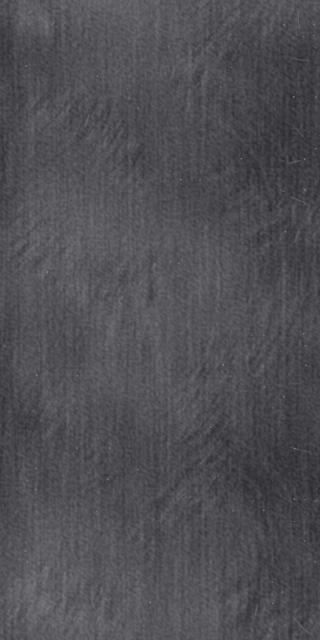
Give the GLSL for this texture, as a WebGL 2 fragment shader.

```glsl
#version 300 es
precision highp float;

uniform vec2 u_resolution;
out vec4 fragColor;

const float TAU = 6.28319;
const vec3 SLATE = vec3(0.313, 0.313, 0.331);   // mean board colour
const vec3 CHALK = vec3(0.62, 0.63, 0.65);      // scratches and specks
const float WIPE_PERIOD = 1.04;                 // spacing of the pale bands
const float WIPE_CENTRE = 1.20;
const float WIPE_DEPTH = 0.027;
const float EDGE_DEPTH = 0.070;
const float CLOUD_DEPTH = 0.070;
const float SMEAR_DEPTH = 0.075;
const float ARC_DEPTH = 0.055;
const float STREAK_DEPTH = 0.050;
const float WEAVE_DEPTH = 0.068;
const vec2 ARC_CENTRE = vec2(0.52, 1.22);
const float STROKE_ANGLE = 0.98;                // slant of the hand strokes

vec2 hash2(vec2 p) {
    vec3 q = fract(p.xyx * vec3(0.1031, 0.1030, 0.0973));
    q += dot(q, q.yzx + 33.33);
    return fract((q.xx + q.yz) * q.zy);
}

vec2 gradientAt(vec2 cell) {
    float a = TAU * hash2(cell).x;
    return vec2(cos(a), sin(a));
}

float gradientNoise(vec2 p) {
    vec2 i = floor(p), f = p - i;
    vec2 s = f * f * f * (f * (f * 6.0 - 15.0) + 10.0);
    vec2 e = vec2(1.0, 0.0);
    float low = mix(dot(gradientAt(i), f), dot(gradientAt(i + e), f - e), s.x);
    float high = mix(dot(gradientAt(i + e.yx), f - e.yx),
                     dot(gradientAt(i + 1.0), f - 1.0), s.x);
    return mix(low, high, s.y);
}

float fbm(vec2 p) {
    float sum = 0.0, amp = 0.6;
    for (int i = 0; i < 5; i++) {
        sum += amp * gradientNoise(p);
        p = mat2(0.8, 0.6, -0.6, 0.8) * p * 2.03 + 17.3;
        amp *= 0.58;
    }
    return sum;
}

// Coordinates across and along a given direction
vec2 acrossAlong(vec2 p, float angle) {
    vec2 d = vec2(cos(angle), sin(angle));
    return vec2(dot(p, vec2(-d.y, d.x)), dot(p, d));
}

// One short, soft line per chosen grid cell
float scratches(vec2 p, float cells, float density, float reach, float spread, float seed) {
    vec2 g = p * cells, cell = floor(g);
    vec2 place = hash2(cell + seed), kind = hash2(cell + seed + 57.0);
    float angle = STROKE_ANGLE + (kind.y - 0.5) * spread;
    vec2 q = acrossAlong(g - cell - 0.5 - (place - 0.5) * 0.3, angle);
    q.x += 0.5 * q.y * q.y * (place.y - 0.5);
    q.y -= clamp(q.y, -reach * place.x, reach * place.x);
    float pixel = 1.0 / u_resolution.x;
    float line = 1.0 - smoothstep(0.0, 0.0012 + pixel, length(q) / cells);
    return line * step(kind.x, density) * mix(0.35, 1.0, place.y);
}

void main() {
    vec2 p = gl_FragCoord.xy / u_resolution.x;
    float cloud = fbm(p * 3.2 + 4.0);

    // Broad wiped bands and dark sides
    float phase = p.y - WIPE_CENTRE + 0.18 * p.x + 0.12 * gradientNoise(p * 2.3);
    float tone = WIPE_DEPTH * cos(TAU * phase / WIPE_PERIOD);
    tone += 0.018 - EDGE_DEPTH * smoothstep(0.45, 1.02, p.x);
    tone -= 0.045 * (1.0 - smoothstep(0.0, 0.10, p.x));
    tone += 0.025 * smoothstep(1.85, 1.98, p.y);
    tone += CLOUD_DEPTH * cloud;

    // Slanted smears, gathered in patches
    vec2 slant = acrossAlong(p, STROKE_ANGLE + 0.3 * gradientNoise(p * 1.5));
    float patches = smoothstep(-0.15, 0.35, gradientNoise(p * 4.0 + 31.0));
    float smear = gradientNoise(slant * vec2(38.0, 9.0))
                + 0.6 * gradientNoise(slant * vec2(85.0, 20.0) + 9.0);
    tone += SMEAR_DEPTH * patches * smear;

    // Curved wiping marks on the right
    vec2 fromArc = p - ARC_CENTRE;
    fromArc.y = mod(fromArc.y + 0.4, WIPE_PERIOD) - 0.4;
    float radius = length(fromArc * vec2(1.0, 0.8));
    float turn = atan(fromArc.y, fromArc.x + 0.001);
    float arcMask = smoothstep(0.12, 0.3, radius) * (1.0 - smoothstep(0.42, 0.55, radius));
    arcMask *= smoothstep(0.0, 0.25, fromArc.x);
    tone += ARC_DEPTH * arcMask * gradientNoise(vec2(radius * 65.0, turn * 3.0));

    // Vertical streaks and fine slanted weave
    tone += STREAK_DEPTH * gradientNoise(p * vec2(92.0, 5.0));
    tone += 0.6 * STREAK_DEPTH * gradientNoise(p * vec2(48.0, 2.0) + 40.0);
    vec2 thread = acrossAlong(p, -0.6);
    tone += WEAVE_DEPTH * gradientNoise(thread * vec2(118.0, 74.0));
    tone += 0.6 * WEAVE_DEPTH * gradientNoise(p * vec2(113.0, 61.0) + 11.0);

    // Chalk scratches and dust specks, denser near the right side
    float side = smoothstep(0.75, 0.93, p.x);
    float marks = 0.28 * patches * scratches(p, 17.0, 0.30, 0.32, 0.9, 3.0);
    marks += 0.22 * patches * scratches(p + 0.37, 29.0, 0.25, 0.32, 0.7, 71.0);
    marks += 0.30 * side * scratches(p + 0.13, 9.0, 0.45, 0.33, 4.0, 19.0);
    marks += 0.65 * scratches(p, 31.0, 0.035 + 0.13 * side, 0.03, 6.0, 43.0);

    vec3 colour = mix(SLATE + tone, CHALK, clamp(marks, 0.0, 0.8));
    fragColor = vec4(clamp(colour, 0.0, 1.0), 1.0);
}
```
